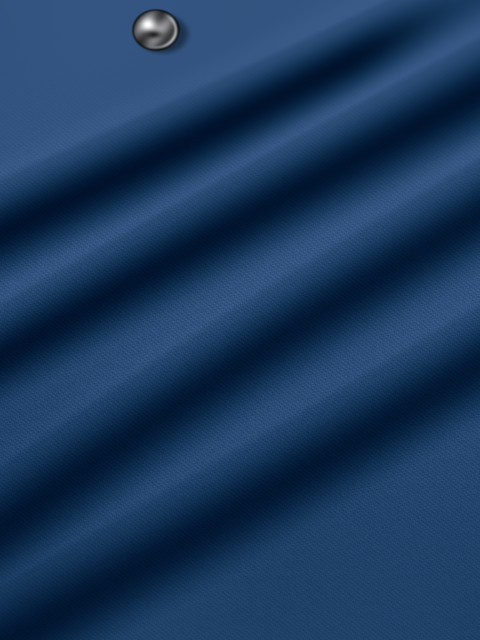
This texture is drawn by a Shadertoy shader. Its source:

```glsl
// Blue twill cloth with four soft diagonal folds and a domed metal button.
// Each fold is a slanted crest line with an asymmetric shadow below it;
// layered sines make the weave, which blurs away toward the far top edge.

float hash(vec2 cell) {
    return fract(sin(dot(cell, vec2(127.1, 311.7))) * 43758.5);
}

// Darkness below one crest: a small step at the edge, a falloff into the
// hollow, then a slow rise out of it.
float foldShadow(float below, float width) {
    float d = below / width;
    float enter = 0.15 * smoothstep(-0.08, 0.10, d) + 0.85 * smoothstep(0.05, 0.98, d);
    float leave = 1.0 - smoothstep(0.95, 2.05, d);
    return enter * leave;
}

// Dark blue in the hollows to a paler blue in the light.
vec3 clothColor(float tone) {
    tone = clamp(tone, 0.0, 1.2);
    return vec3(0.19 * pow(tone, 1.5), mix(0.06, 0.32, tone), mix(0.16, 0.49, tone));
}

float clothTone(vec2 uv) {
    vec4 leftHeight = vec4(0.720, 0.525, 0.271, 0.088);
    vec4 rightHeight = vec4(1.070, 0.941, 0.753, 0.525);
    vec4 bend = vec4(-0.004, 0.004, 0.012, -0.006);
    vec4 leftWidth = vec4(0.088, 0.086, 0.100, 0.100);
    vec4 rightWidth = vec4(0.062, 0.088, 0.092, 0.098);
    vec4 depth = vec4(0.96, 0.93, 0.87, 0.86);

    float tone = mix(0.75, 1.03, smoothstep(0.0, 0.85, uv.y));
    float shadow = 0.0;
    for (int i = 0; i < 4; i++) {
        float crest = mix(leftHeight[i], rightHeight[i], uv.x)
                    + bend[i] * sin(3.14159 * uv.x);
        float below = crest - uv.y;
        float fold = foldShadow(below, mix(leftWidth[i], rightWidth[i], uv.x));
        // The topmost fold flattens out at its far right end.
        float fade = i == 0 ? 1.0 - 0.65 * smoothstep(0.72, 1.0, uv.x) : 1.0;
        shadow = max(shadow, fold * depth[i] * fade);
        // Faint sheen along the lit side of the crest.
        tone += 0.07 * exp(-pow((below + 0.012) / 0.026, 2.0)) * fade;
    }
    // Broad variations of light over the flat cloth.
    tone -= 0.08 * smoothstep(0.35, 0.0, uv.x) * smoothstep(0.75, 0.2, uv.y);
    tone += 0.025 * sin(5.0 * uv.x - 9.0 * uv.y) * sin(7.0 * uv.x + 3.0 * uv.y);
    return tone * (1.0 - shadow);
}

// Twill ribs crossed by finer threads, with a little fibre grain.
float weave(vec2 p) {
    float warp = 0.6 * sin(3.0 * p.x + 11.0 * p.y);
    float ribs = sin(560.0 * p.x + 720.0 * p.y + warp);
    float threads = sin(790.0 * p.x - 430.0 * p.y + 2.0 * warp);
    float grain = hash(floor(p * 384.0)) - 0.5;
    return 0.45 * ribs + 0.4 * ribs * threads + 0.8 * grain;
}

// Domed button: rim, dark reflected bands and a bright upper highlight.
vec3 buttonColor(vec2 q) {
    float r = length(q);
    float dome = sqrt(max(0.0, 1.0 - r * r));
    vec3 color = mix(vec3(0.10, 0.11, 0.13), vec3(0.52, 0.52, 0.53), dome);
    color *= 0.85 + 0.3 * sin(6.0 * q.x - 4.0 * q.y);
    vec2 shine = q - vec2(-0.28, 0.22);
    vec2 reflection = (q - vec2(-0.08, -0.22)) * vec2(0.7, 1.3);
    color += 0.65 * exp(-9.0 * dot(shine, shine));
    color *= 1.0 - 0.75 * exp(-18.0 * dot(reflection, reflection));
    float ring = exp(-pow((r - 0.84) / 0.08, 2.0));
    color += ring * 0.4 * smoothstep(-0.2, 0.9, q.x - 0.4 * q.y);
    return color * (1.0 - 0.6 * smoothstep(0.88, 1.0, r));
}

void mainImage(out vec4 fragColor, in vec2 fragCoord) {
    vec2 uv = fragCoord / iResolution.xy;
    vec2 p = fragCoord / iResolution.x;

    // Cloth, with weave contrast peaking in the focused middle.
    float focus = smoothstep(0.98, 0.5, uv.y) * mix(0.65, 1.0, smoothstep(0.0, 0.3, uv.y));
    float tone = clothTone(uv);
    tone += weave(p) * 0.115 * focus * (0.4 + 0.9 * tone);
    vec3 color = clothColor(tone);

    // Button and its soft contact shadow.
    vec2 center = vec2(0.325, 0.953 * iResolution.y / iResolution.x);
    vec2 q = (p - center) / vec2(0.049, 0.043);
    vec2 s = (p - center - vec2(0.014, -0.008)) / vec2(0.055, 0.042);
    color *= 1.0 - 0.4 * smoothstep(1.15, 0.75, length(s));
    float edge = 1.5 / (0.045 * iResolution.x);
    float cover = 1.0 - smoothstep(1.0 - edge, 1.0 + edge, length(q));
    color = mix(color, buttonColor(q), cover);

    fragColor = vec4(color, 1.0);
}
```
